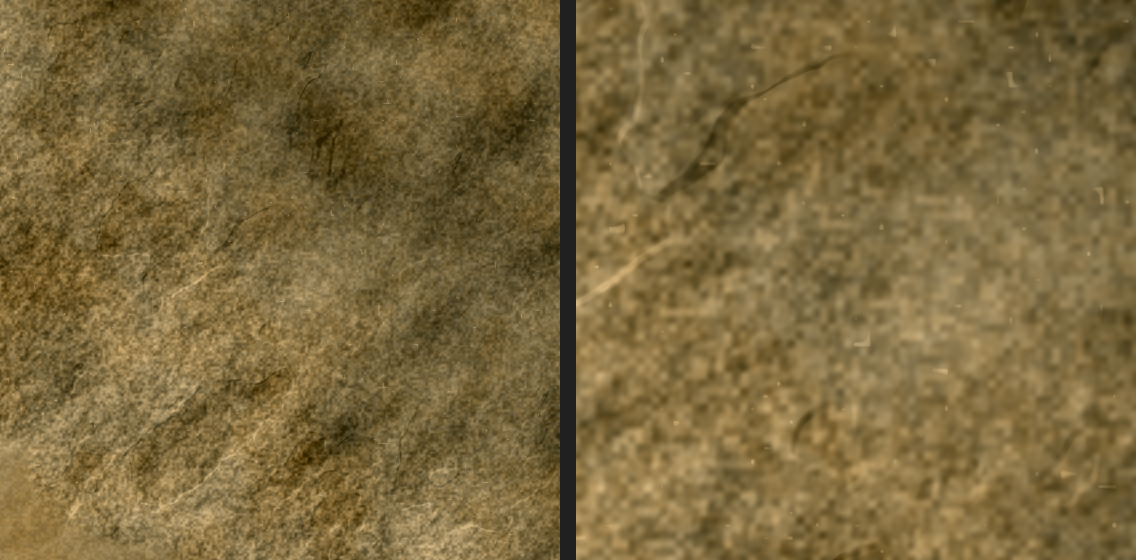
Left, the full canvas; right, a detail of the centre.
A Shadertoy shader for this texture:

```glsl
// Weathered ochre sandstone: olive streaked slab above, pale chipped rock below, a corner of sand.
#define DARK_TONE 0.415
#define PALE_TONE 0.56
#define PATCHES 0.36
#define STREAKS 0.26
#define RELIEF 1.35
#define GRAIN 0.20
#define GRAIN_SCALE 210.0
#define CRACKS 0.11
#define OCHRE vec3(0.0, 0.027, 0.062)
#define STREAK_DIR vec2(0.67, 0.742)
#define LIGHT_STEP vec2(-0.0026, 0.0032)

float hash(vec2 p) {
    vec3 q = fract(p.xyx * 0.1031);
    q += dot(q, q.yzx + 33.33);
    return fract((q.x + q.y) * q.z);
}

float noise(vec2 p) {
    vec2 i = floor(p), f = fract(p);
    f = f * f * (3.0 - 2.0 * f);
    return mix(mix(hash(i), hash(i + vec2(1, 0)), f.x),
               mix(hash(i + vec2(0, 1)), hash(i + vec2(1, 1)), f.x), f.y);
}

// Fractal noise in 0..1; each octave is turned to hide the lattice
float fbm(vec2 p) {
    float sum = 0.0, amp = 0.5;
    for (int i = 0; i < 5; i++) {
        sum += amp * noise(p);
        p = mat2(1.6, 1.2, -1.2, 1.6) * p + 17.3;
        amp *= 0.5;
    }
    return sum / 0.97;
}

// Coordinates along and across the streaks
vec2 alongStreaks(vec2 p) {
    return vec2(dot(p, STREAK_DIR), dot(p, vec2(-STREAK_DIR.y, STREAK_DIR.x)));
}

float blob(vec2 p, vec2 centre, vec2 radius) {
    vec2 d = (p - centre) / radius;
    return exp(-dot(d, d));
}

// Chipped terraces, used for the hollows and the height
float chips(vec2 p) {
    return fbm(alongStreaks(p) * vec2(6.5, 9.0) + 41.0);
}

float height(vec2 p) {
    float rough = fbm(alongStreaks(p) * vec2(13.0, 19.0) + 5.0);
    return rough + 0.10 * smoothstep(0.41, 0.435, chips(p));
}

void mainImage(out vec4 fragColor, in vec2 fragCoord) {
    vec2 p = fragCoord / iResolution.y;
    vec2 warp = vec2(fbm(p * 5.0 + 3.0), fbm(p * 5.0 + 29.0)) - 0.5;
    vec2 q = alongStreaks(p + 0.12 * warp);

    // Broad layout: pale rock at the lower left, dark slab at the upper right
    float side = 0.79 - dot(p, vec2(0.8, 0.9)) + 0.6 * warp.x;
    float pale = smoothstep(-0.25, 0.2, side);
    float rust = blob(p + 0.2 * warp, vec2(0.0, 0.56), vec2(0.17, 0.16));
    float shade = blob(p + 0.3 * warp, vec2(0.88, 0.42), vec2(0.11, 0.2))
                + 0.7 * blob(p + 0.3 * warp, vec2(0.52, 0.73), vec2(0.1, 0.13))
                + 0.6 * blob(p + 0.3 * warp, vec2(0.14, 0.91), vec2(0.16, 0.09));
    float tone = mix(DARK_TONE, PALE_TONE, pale) - 0.075 * shade - 0.09 * rust;

    // Mottling and slanting streaks
    tone += PATCHES * (fbm(p * 9.0 + 0.3 * warp + 11.0) - 0.5);
    tone += STREAKS * (fbm(q * vec2(4.0, 13.0) + 7.0) - 0.5) * (1.0 - 0.5 * pale);

    // Sand in the corner, with soft ripples
    float corner = (p.x + 0.02) * (p.y + 0.02) + 0.012 * warp.y;
    float sand = (1.0 - smoothstep(0.010, 0.017, corner))
               * (1.0 - smoothstep(0.25, 0.38, p.x)) * (1.0 - smoothstep(0.17, 0.24, p.y));
    float ripple = sin(dot(p + 0.1 * warp, vec2(-35.0, 105.0)));
    tone = mix(tone, 0.58 + 0.03 * ripple, 0.8 * sand);

    // Chipped relief lit from the upper left, hollows darkened
    float rough = mix(0.45, 1.0, pale) * (1.0 - 0.8 * sand);
    tone += RELIEF * rough * (height(p) - height(p + LIGHT_STEP));
    float hollow = (1.0 - smoothstep(0.35, 0.43, chips(p))) * rough * pale;
    tone -= 0.07 * hollow;

    // Sparse thin cracks along the streaks
    float vein = abs(fbm(q * vec2(3.5, 12.0) + 63.0) - 0.5);
    float crack = (1.0 - smoothstep(0.004, 0.022, vein))
                * smoothstep(0.56, 0.68, fbm(p * 7.0 + 87.0));
    tone -= CRACKS * crack * (1.0 - sand);

    // Fine grain and rare bright specks
    float fine = noise(p * GRAIN_SCALE) - 0.5;
    float coarse = noise(alongStreaks(p) * GRAIN_SCALE * 0.52 + 19.0) - 0.5;
    float grain = GRAIN * (fine + 0.75 * coarse);
    tone += grain * mix(0.75, 1.1, pale) * (1.0 - 0.55 * sand);
    tone += 0.16 * smoothstep(0.93, 1.0, noise(p * 130.0 + 53.0)) * (1.0 - sand);

    // Tone to stone colour, shifted towards ochre in patches
    tone = clamp(tone, 0.17, 0.82);
    vec3 colour = vec3(tone, 0.29 + 0.88 * (tone - 0.34), 0.15 + 0.76 * (tone - 0.34));
    float ochre = 0.75 * smoothstep(0.36, 0.66, fbm(p * 8.0 + 71.0)) + 0.9 * rust
                + 0.5 * hollow + 0.4 * sand - 0.25 * shade
                + 0.7 * (noise(p * 120.0 + 37.0) - 0.5);
    colour -= OCHRE * ochre;
    fragColor = vec4(clamp(colour, 0.0, 1.0), 1.0);
}
```
